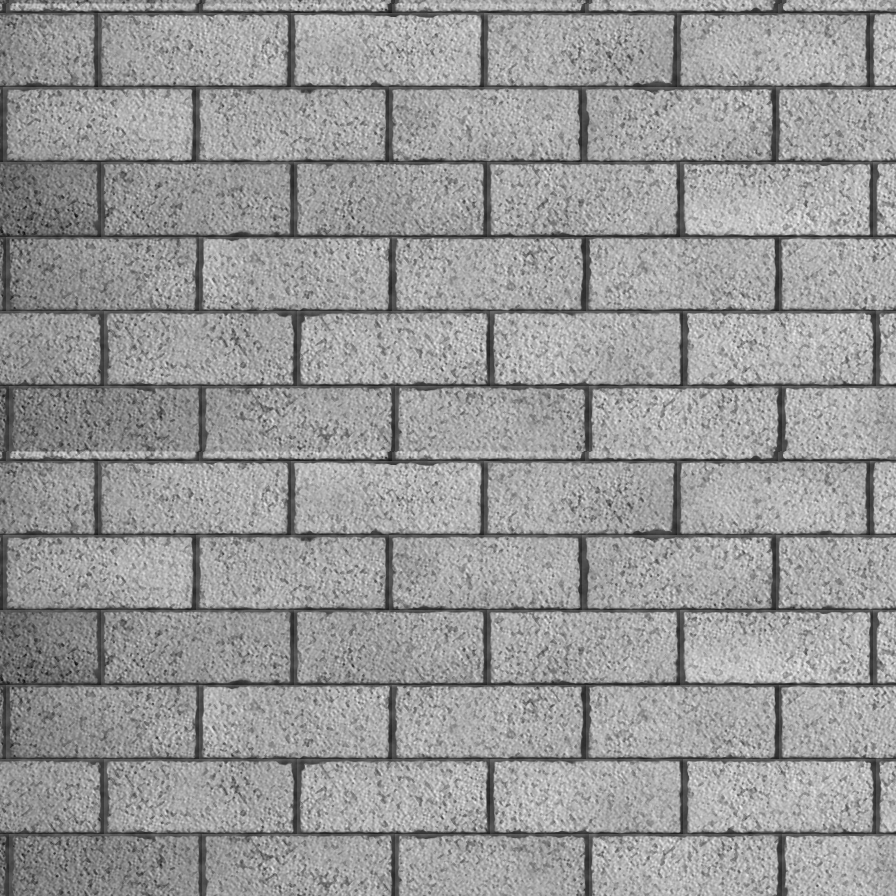
Give the GLSL for this texture, as a Shadertoy shader.

```glsl
// Grey concrete block wall in running bond, with pitted faces and dark worn joints.
#define ROWS 12.0
#define CYCLE 6.0                     // rows before the pattern repeats
#define PITCH 0.2155                  // block length including its joint
#define JOINT vec2(0.0084, 0.0044)    // joint widths, upright and level
#define TOP_OFFSET 0.0143             // height of the cut course at the top
#define BLOCK_TONE 0.685
#define MORTAR_TONE 0.26
#define GRAIN 0.21
#define WEAR 0.0024

float hash(vec2 p) {
    vec3 q = fract(p.xyx * vec3(0.1031, 0.1030, 0.0973));
    q += dot(q, q.yzx + 33.33);
    return fract((q.x + q.y) * q.z);
}

float noise(vec2 p) {
    vec2 i = floor(p), f = fract(p);
    f = f * f * (3.0 - 2.0 * f);
    return mix(mix(hash(i), hash(i + vec2(1, 0)), f.x),
               mix(hash(i + vec2(0, 1)), hash(i + vec2(1, 1)), f.x), f.y);
}

float fbm(vec2 p) {
    float sum = 0.0, amp = 0.5;
    for (int i = 0; i < 4; i++) {
        sum += amp * noise(p);
        p = p * 2.03 + 17.3;
        amp *= 0.5;
    }
    return sum / 0.9375;
}

float roundedBox(vec2 p, vec2 halfSize, float radius) {
    vec2 q = abs(p) - halfSize + radius;
    return length(max(q, 0.0)) + min(max(q.x, q.y), 0.0) - radius;
}

void mainImage(out vec4 fragColor, in vec2 fragCoord) {
    vec2 uv = fragCoord / iResolution.xy;
    float pixel = 1.0 / min(iResolution.x, iResolution.y);

    // Courses are counted downward and repeat after CYCLE rows
    float course = mod((1.0 - uv.y - TOP_OFFSET) * ROWS, CYCLE);
    float row = floor(course);
    float rowY = course - row;
    vec2 surface = vec2(uv.x, course / ROWS) + 2.0;

    // A pale strip along the foot of the last course in each cycle
    float strip = step(CYCLE - 1.5, row) * smoothstep(0.865, 0.885, rowY);

    // Half-block stagger with a slight drift from row to row
    float offset = 0.1094 + 0.0017 * row - 0.1075 * mod(row, 2.0) - 0.004 * strip;
    float along = (uv.x - offset) / PITCH;
    float column = floor(along);
    vec2 id = vec2(column + 7.0, row + 3.0);
    vec2 cell = vec2(PITCH, 1.0 / ROWS);
    vec2 local = (vec2(along - column, rowY) - 0.5) * cell;
    vec2 halfSize = 0.5 * (cell - JOINT);

    // Ragged outline with occasional chips
    vec2 wobble = vec2(noise(surface * 55.0), noise(surface * 55.0 + 41.0)) - 0.5;
    float chip = smoothstep(0.66, 0.88, fbm(surface * 38.0 + 9.0));
    float d = roundedBox(local + wobble * WEAR * vec2(0.9, 0.5), halfSize, 0.002);
    d += WEAR * (1.5 * chip + 0.7 * (noise(surface * 240.0) - 0.5));
    float block = smoothstep(1.1 * pixel, -1.1 * pixel, d);

    // Block tone: own shade, clouding, and darkening toward the left
    float centerX = max(offset + (column + 0.5) * PITCH, 0.0);
    float darkRow = 0.5 + 0.5 * cos(2.0944 * (row - 2.0));
    float tone = BLOCK_TONE + 0.07 * (hash(id) - 0.5);
    tone += 0.15 * (fbm(surface * vec2(11.0, 19.0) + id * 3.7) - 0.5);
    tone -= 0.13 * exp(-9.0 * uv.x);
    tone -= 0.10 * darkRow * exp(-3.5 * centerX);
    tone += 0.02 * smoothstep(0.2, 0.8, uv.x);
    tone = mix(tone, 0.74, 0.85 * strip);

    // Fine grain lit from the upper left, turned off the axes, with dark pits
    vec2 turned = mat2(0.82, 0.57, -0.57, 0.82) * surface;
    vec2 grainPos = turned * 400.0;
    float relief = noise(grainPos) - noise(grainPos + vec2(0.9, 0.3));
    float pits = smoothstep(0.62, 0.90, noise(turned * 270.0 + 63.0));
    float patches = mix(0.55, 1.25, noise(surface * 23.0 + 5.0));
    float face = tone + patches * (GRAIN * relief - 0.20 * pits);
    face += 0.10 * (noise(turned * 520.0 + 11.0) - 0.5);

    // Rough, darker rim, strongest along the lower edge
    float rim = smoothstep(-0.0045, 0.0, d);
    float lower = smoothstep(-0.2, 0.9, local.y / halfSize.y);
    face -= rim * (0.02 + 0.18 * lower * noise(surface * 190.0 + 21.0));

    // Mortar, shadowed below and to the right of each block
    vec2 side = smoothstep(-0.5, 0.5, (abs(local) - halfSize) / JOINT) * sign(local);
    float mortar = MORTAR_TONE + 0.20 * (fbm(surface * 110.0) - 0.5);
    mortar -= 0.05 * side.x + 0.08 * side.y;

    float grey = mix(mortar, face, block);
    fragColor = vec4(vec3(clamp(grey, 0.0, 1.0)), 1.0);
}
```
